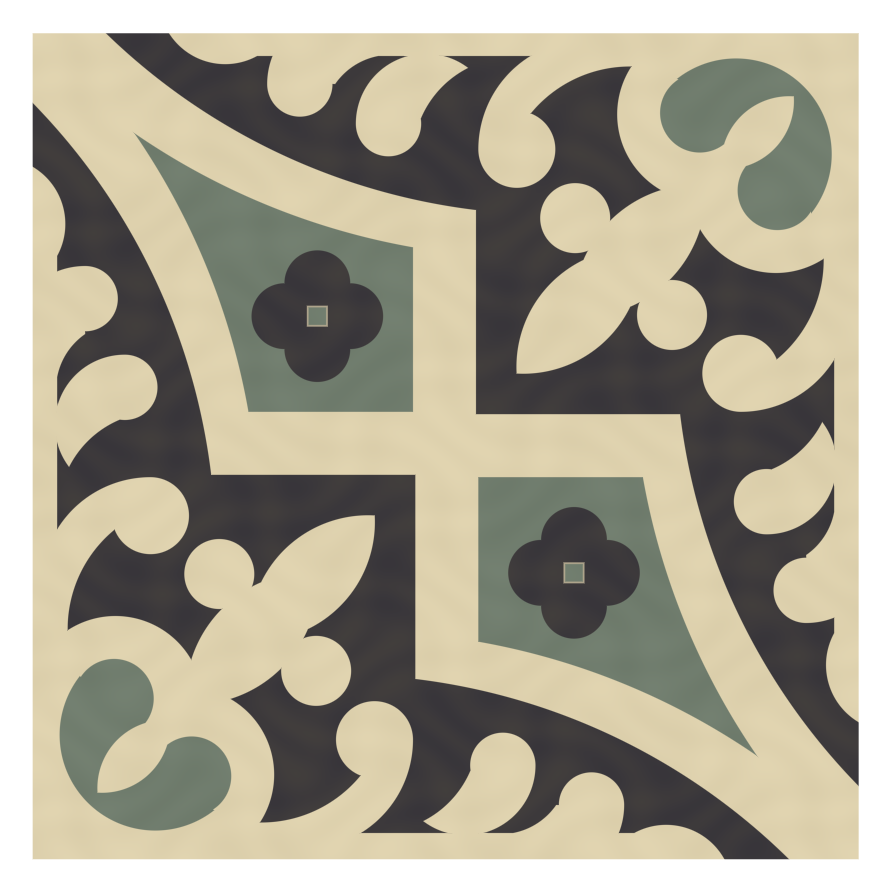
Write a WebGL 2 fragment shader that draws this pattern.

```glsl
#version 300 es
precision highp float;

uniform vec2 u_resolution;
out vec4 fragColor;

#define SPAN 7.68
#define CENTRE vec2(3.82, 3.87)
#define TILE_HALF 3.54
#define PETAL 0.282
#define MOTTLE 0.012
#define PAPER vec3(1.0)
#define CREAM vec3(0.87, 0.82, 0.68)
#define INK vec3(0.23, 0.22, 0.24)
#define WARM_INK vec3(0.26, 0.24, 0.21)
#define SAGE vec3(0.44, 0.49, 0.43)

// Curls: ball centre, ball radius, radius of the outer sweep
const vec4 CURLS[3] = vec4[3](
    vec4(-1.25, 3.09, 0.28, 0.65),
    vec4(-0.49, 2.75, 0.28, 0.60),
    vec4(0.61, 2.53, 0.33, 0.94));
// Discs that hollow out each curl: centre, radius
const vec3 HOLLOWS[3] = vec3[3](
    vec3(-0.47, 2.76, 0.58),
    vec3(0.58, 2.46, 0.86),
    vec3(1.58, 2.14, 1.10));

float disc(vec2 p, vec2 centre, float radius) {
    return length(p - centre) - radius;
}

float box(vec2 p, vec2 halfSize) {
    vec2 q = abs(p) - halfSize;
    return length(max(q, 0.0)) + min(max(q.x, q.y), 0.0);
}

// Pointed leaf along the s axis, for t >= 0
float leaf(vec2 st, float middle, float halfLength, float halfWidth) {
    float r = (halfLength * halfLength + halfWidth * halfWidth) / (2.0 * halfWidth);
    return disc(st, vec2(middle, halfWidth - r), r);
}

// Mirror across both diagonals into the upper wedge
vec2 foldDiagonals(vec2 p) {
    if (p.x + p.y < 0.0) p = -p.yx;
    return p.x > p.y ? p.yx : p;
}

float curls(vec2 p) {
    float d = 1e3;
    for (int i = 0; i < 3; i++) {
        vec4 c = CURLS[i];
        float sweep = disc(p, c.xy + vec2(c.w - c.z, 0.0), c.w);
        float hollow = disc(p, HOLLOWS[i].xy, HOLLOWS[i].z);
        float crescent = max(max(sweep, -hollow), c.y - p.y);
        d = min(d, min(crescent, disc(p, c.xy, c.z)));
    }
    return d;
}

float creamOrnament(vec2 p, vec2 st) {
    float d = curls(p);
    // Outer border and its rounded end
    d = min(d, max(3.33 - p.y, -1.89 - p.x));
    d = min(d, disc(p, vec2(-1.89, 3.83), 0.57));
    // Rounded corner
    d = min(d, disc(p, vec2(2.22, 2.83), 0.75));
    d = min(d, 3.75 - st.x);
    // Three-lobed flower on the diagonal
    d = min(d, leaf(st, 1.62, 0.76, 0.34));
    d = min(d, leaf(st, 2.35, 0.80, 0.36));
    return min(d, disc(st, vec2(2.157, 0.587), 0.30));
}

float cornerHeart(vec2 st) {
    float bow = max(disc(st, vec2(3.52, 0.0), 0.82), 3.62 - st.x);
    float heart = min(bow, disc(st, vec2(3.55, 0.47), 0.34));
    return max(heart, -leaf(st, 3.78, 0.44, 0.20));
}

float quatrefoil(vec2 p) {
    vec2 q = abs(p);
    q = q.x < q.y ? q.yx : q;
    return disc(q, vec2(PETAL, 0.0), PETAL);
}

float mottle(vec2 p) {
    return sin(p.x * 7.0 + 2.0 * sin(p.y * 5.0)) * sin(p.y * 9.0 + 2.0 * sin(p.x * 4.0));
}

float cover(float d, float pixel) {
    return smoothstep(0.75, -0.75, d / pixel);
}

void main() {
    float pixel = SPAN / min(u_resolution.x, u_resolution.y);
    vec2 p = (gl_FragCoord.xy - 0.5 * u_resolution) * pixel + 0.5 * SPAN - CENTRE;
    vec2 w = foldDiagonals(p);
    vec2 st = vec2(w.x + w.y, w.y - w.x) * 0.70711;
    float grain = mottle(p);

    // Dark fields with cream ornament
    float field = min(disc(w, vec2(0.92, 7.47), 5.5), 0.26 - w.x);
    field = max(field, -creamOrnament(w, st));
    vec3 ink = mix(INK, WARM_INK, 0.25 + 0.25 * grain);
    vec3 colour = mix(CREAM, ink, cover(field, pixel));

    // Green kites and corner hearts
    float kite = max(w.x + 0.28, -disc(w, vec2(0.774, 7.668), 6.07));
    colour = mix(colour, SAGE, cover(min(kite, cornerHeart(st)), pixel));

    // Four-petal flowers with a small light-edged centre
    vec2 f = w - vec2(-1.10, 1.10);
    colour = mix(colour, ink, cover(quatrefoil(f), pixel));
    colour = mix(colour, CREAM, 0.7 * cover(box(f, vec2(0.09)), pixel));
    colour = mix(colour, SAGE, cover(box(f, vec2(0.075)), pixel));

    // Tile on paper
    colour += MOTTLE * grain;
    float tile = box(p + vec2(0.0, 0.015), vec2(TILE_HALF));
    fragColor = vec4(mix(PAPER, colour, cover(tile, pixel)), 1.0);
}
```
